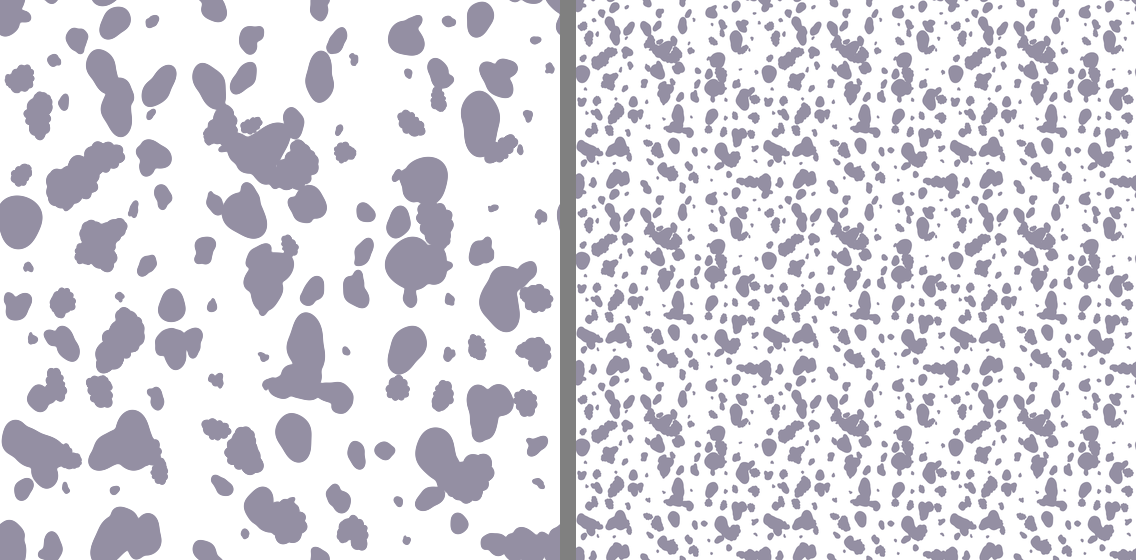
Left: one tile. Right: repeated 3 by 3.
This pattern is drawn by a three.js fragment shader. Its source:

```glsl
varying vec2 vUv;

const vec3 GROUND_COLOR = vec3(1.0);
const vec3 SPOT_COLOR = vec3(0.58, 0.56, 0.64);
const float CELLS = 12.0;           // whole repeats, so the spots wrap
const float JITTER = 0.76;          // share of a cell a spot may roam
const float DOT_SHARE = 0.28;       // share of cells holding a tiny dot
const vec2 DOT_RADIUS = vec2(0.007, 0.011);
const vec2 SPOT_RADIUS = vec2(0.016, 0.045);
const float SIZE_BIAS = 1.6;        // higher gives fewer large spots
const vec2 STRETCH = vec2(1.05, 1.9);
const float TILT = 1.5;             // largest lean from upright, radians
const float LOBE_CHANCE = 0.45;
const float SCALLOP_SHARE = 0.3;    // share of spots with bumpy rims
const float WOBBLE = 0.06;
const float LOBE_BLEND = 0.005;
const float SPOT_BLEND = 0.003;
const float REACH = 0.13;           // farthest extent of any spot
const float EDGE = 0.001;
const float TAU = 6.2831853;

vec4 hash4(vec2 cell, float salt) {
  vec4 p = fract(vec4(cell.xyx, salt + cell.y) * vec4(0.1031, 0.1030, 0.0973, 0.1099) + salt * 0.137);
  p += dot(p, p.wzxy + 33.33);
  return fract((p.xxyz + p.yzzw) * p.zywx);
}

mat2 rotation(float angle) {
  float c = cos(angle), s = sin(angle);
  return mat2(c, -s, s, c);
}

float smoothMin(float a, float b, float k) {
  float h = max(k - abs(a - b), 0.0) / k;
  return min(a, b) - h * h * k * 0.25;
}

// Approximate signed distance to an upright ellipse
float ellipse(vec2 p, vec2 radii) {
  float k = length(p / radii);
  return k * (k - 1.0) / max(length(p / (radii * radii)), 0.001);
}

// Leaning oval with a wavy or scalloped rim
float oval(vec2 p, float radius, vec4 rnd, float scallop) {
  p = rotation((rnd.x + rnd.y - 1.0) * TILT) * p;
  float stretch = sqrt(mix(STRETCH.x, STRETCH.y, rnd.z));
  float angle = atan(p.y, p.x + 0.00001);
  float phase = rnd.w * TAU;
  float rim = sin(2.0 * angle + phase) * 0.5 + sin(3.0 * angle + phase * 3.0);
  float bumps = abs(sin(4.5 * angle + phase + 0.8 * sin(angle + phase))) - 0.6;
  return ellipse(p, radius * vec2(1.0 / stretch, stretch))
    - radius * (WOBBLE * rim + scallop * bumps);
}

// One spot: a main oval and up to two smaller lobes
float spot(vec2 p, vec2 cell, vec4 rnd) {
  float t = (rnd.z - DOT_SHARE) / (1.0 - DOT_SHARE);
  float radius = t < 0.0
    ? mix(DOT_RADIUS.x, DOT_RADIUS.y, rnd.z / DOT_SHARE)
    : mix(SPOT_RADIUS.x, SPOT_RADIUS.y, pow(t, SIZE_BIAS));
  float scallop = t > 0.0 && rnd.w < SCALLOP_SHARE ? 0.13 : 0.0;
  float d = oval(p, radius, hash4(cell, 2.0), scallop);
  for (int i = 0; i < 2; i++) {
    vec4 lobe = hash4(cell, 5.0 + 3.0 * float(i));
    if (lobe.x > LOBE_CHANCE) continue;
    float direction = lobe.y * TAU;
    vec2 offset = vec2(cos(direction), sin(direction)) * radius * mix(0.7, 1.05, lobe.z);
    float size = radius * mix(0.45, 0.8, lobe.w);
    float part = oval(p - offset, size, hash4(cell, 12.0 + float(i)), scallop * 0.5);
    d = smoothMin(d, part, min(LOBE_BLEND, radius * 0.3));
  }
  return d;
}

void main() {
  vec2 home = floor(vUv * CELLS);
  float d = 1.0;
  for (int y = -2; y <= 2; y++) {
    for (int x = -2; x <= 2; x++) {
      vec2 cell = home + vec2(float(x), float(y));
      vec2 wrapped = mod(cell, CELLS);
      vec4 rnd = hash4(wrapped, 1.0);
      vec2 center = (cell + 0.5 + (rnd.xy - 0.5) * JITTER) / CELLS;
      vec2 p = vUv - center;
      if (dot(p, p) > REACH * REACH) continue;
      d = smoothMin(d, spot(p, wrapped, rnd), SPOT_BLEND);
    }
  }
  float ink = 1.0 - smoothstep(-EDGE, EDGE, d);
  gl_FragColor = vec4(mix(GROUND_COLOR, SPOT_COLOR, ink), 1.0);
}
```
